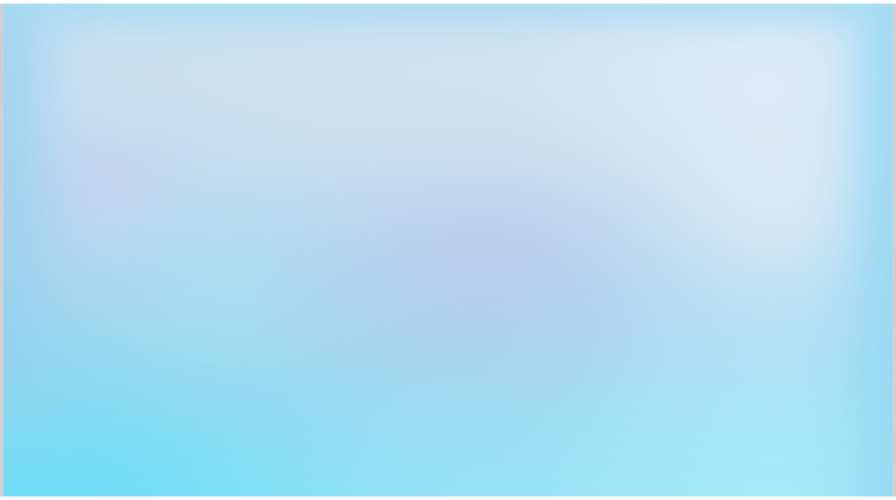
This background is drawn by a Shadertoy shader. Its source:

```glsl
// A soft pastel sky gradient inside a thin white and grey frame.
// Three vertical colour ramps are blended across the canvas, then tinted
// by Gaussian glows and by cool bands that fade in from the edges.

const vec3 EDGE_BLUE = vec3(0.57, 0.81, 0.945);
const vec3 TOP_BLUE = vec3(0.66, 0.86, 0.95);
const vec3 LAVENDER = vec3(0.72, 0.79, 0.92);
const vec3 PALE_LILAC = vec3(0.77, 0.82, 0.93);
const vec3 MIST = vec3(0.88, 0.92, 0.965);
const vec3 AQUA = vec3(0.66, 0.89, 0.945);
const vec3 FRAME_GREY = vec3(0.82);
const vec3 FRAME_WHITE = vec3(1.0);

// Vertical ramp through three colours with overlapping transitions
vec3 ramp(float y, vec3 low, vec3 middle, vec3 high) {
    vec3 lower = mix(low, middle, smoothstep(-0.05, 0.5, y));
    return mix(lower, high, smoothstep(0.25, 0.85, y));
}

// Gaussian fade with distance from an edge
float fade(float dist, float width) {
    float d = dist / width;
    return exp(-d * d);
}

// Tint the colour with an elliptical glow
vec3 addGlow(vec3 color, vec2 uv, vec2 center, vec2 radius, vec3 tint, float strength) {
    vec2 d = (uv - center) / radius;
    return mix(color, tint, strength * exp(-dot(d, d)));
}

// Antialiased coverage of a border strip on both sides of one axis
float border(float coord, float width, float pixel) {
    float dist = min(coord, 1.0 - coord);
    return 1.0 - smoothstep(width - 0.5 * pixel, width + 0.5 * pixel, dist);
}

vec3 skyBlend(vec2 uv) {
    vec3 left = ramp(uv.y, vec3(0.44, 0.87, 0.97), vec3(0.64, 0.83, 0.93), vec3(0.79, 0.88, 0.945));
    vec3 center = ramp(uv.y, vec3(0.59, 0.89, 0.97), vec3(0.68, 0.81, 0.92), vec3(0.815, 0.885, 0.945));
    vec3 right = ramp(uv.y, vec3(0.64, 0.92, 0.97), vec3(0.71, 0.87, 0.95), vec3(0.865, 0.92, 0.97));
    vec3 color = mix(left, center, smoothstep(0.08, 0.55, uv.x));
    return mix(color, right, smoothstep(0.52, 0.87, uv.x));
}

void mainImage(out vec4 fragColor, in vec2 fragCoord) {
    vec2 uv = fragCoord / iResolution.xy;
    vec2 pixel = 1.0 / iResolution.xy;
    vec3 color = skyBlend(uv);

    // Interior glows
    color = addGlow(color, uv, vec2(0.55, 0.47), vec2(0.17, 0.16), LAVENDER, 0.5);
    color = addGlow(color, uv, vec2(0.11, 0.63), vec2(0.10, 0.12), PALE_LILAC, 0.6);
    color = addGlow(color, uv, vec2(0.25, 0.39), vec2(0.12, 0.14), AQUA, 0.6);
    color = addGlow(color, uv, vec2(0.87, 0.64), vec2(0.10, 0.17), MIST, 0.6);

    // Cool bands along the edges
    float leftBand = fade(uv.x, 0.06) * smoothstep(0.0, 0.4, uv.y);
    color = mix(color, EDGE_BLUE, 0.65 * leftBand);
    color = mix(color, EDGE_BLUE + vec3(0.0, 0.03, 0.01), 0.75 * fade(1.0 - uv.x, 0.058));
    color = mix(color, TOP_BLUE, 0.8 * fade(1.0 - uv.y, 0.06));

    // Frame: grey sides, white top and bottom
    color = mix(color, FRAME_GREY, border(uv.x, 0.004, pixel.x));
    color = mix(color, FRAME_WHITE, border(uv.y, 0.007, pixel.y));

    fragColor = vec4(color, 1.0);
}
```
